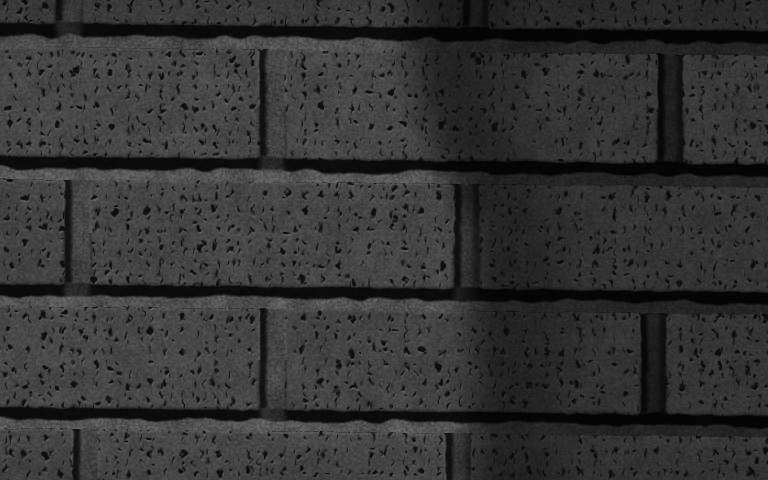
Give the GLSL for this texture, as a Shadertoy shader.

```glsl
// Dark pitted brick wall in running bond, raked by light from the left.

const float BRICK_PART = 0.825;   // brick share of a course, rest is bed joint
const float JOINT_HALF = 0.026;   // half width of an upright joint
const vec3 BRICK = vec3(0.272);
const vec3 MORTAR = vec3(0.325);

float hash(vec2 p) {
    vec3 q = fract(p.xyx * 0.1031);
    q += dot(q, q.yzx + 33.33);
    return fract((q.x + q.y) * q.z);
}

float noise(vec2 p) {
    vec2 i = floor(p), f = fract(p);
    f = f * f * (3.0 - 2.0 * f);
    return mix(mix(hash(i), hash(i + vec2(1, 0)), f.x),
               mix(hash(i + vec2(0, 1)), hash(i + vec2(1, 1)), f.x), f.y);
}

float fbm(vec2 p) {
    float sum = 0.0, amp = 0.5;
    for (int i = 0; i < 4; i++) {
        sum += amp * noise(p);
        p = p * 2.03 + 17.0;
        amp *= 0.5;
    }
    return sum;
}

float roundedBox(vec2 p, vec2 halfSize, float radius) {
    vec2 q = abs(p) - halfSize + radius;
    return length(max(q, 0.0)) + min(max(q.x, q.y), 0.0) - radius;
}

// One layer of ragged upright holes, at most one per cell
float pitLayer(vec2 p, float cell, float keep, float soft) {
    vec2 q = p / cell, id = floor(q);
    vec2 centre = 0.3 + 0.4 * vec2(hash(id), hash(id + 51.0));
    vec2 offset = (q - id - centre) * cell;
    offset += 0.009 * (vec2(noise(p * 110.0), noise(p * 110.0 + 37.0)) - 0.5);
    float grow = hash(id + 93.0);
    vec2 size = cell * vec2(0.06 + 0.11 * grow * grow, 0.09 + 0.17 * hash(id + 71.0));
    float d = (length(offset / size) - 1.0) * size.x;
    return step(hash(id + 9.0), keep) * (1.0 - smoothstep(-soft, soft, d));
}

float pits(vec2 p, float soft) {
    float large = pitLayer(p, 0.036, 0.85, soft);
    float small = pitLayer(p + 3.7, 0.023, 0.6, soft);
    return max(large, small);
}

// 1 in the light, 0 in the shade; y returns the shade brightness
vec2 lighting(vec2 p) {
    float edge = mix(0.98, 0.86, smoothstep(0.45, 0.85, p.y));
    float lit = 1.0 - smoothstep(-0.07, 0.06, p.x - edge);
    float core = (p.x - edge - 0.09) / 0.13;
    return vec2(lit, 0.76 - 0.25 * exp(-core * core));
}

void mainImage(out vec4 fragColor, in vec2 fragCoord) {
    vec2 p = fragCoord / iResolution.y;
    float px = 1.0 / iResolution.y;
    vec2 ragged = p + 0.007 * (vec2(fbm(p * 38.0), fbm(p * 38.0 + 60.0)) - 0.47);

    // Courses run downwards, slightly tilted and narrowing
    float depth = 1.0 - ragged.y - 0.011 * (p.x - 0.8) - 0.106;
    float a = depth / 0.281;
    float course = a + 0.0213 * a * a;
    float row = floor(course), v = course - row;
    float height = 0.281 - 0.0115 * (row + 0.5);
    float pitch = 0.829 - 0.0175 * row;
    float u = (ragged.x - 0.567) / pitch + 0.5 * mod(row, 2.0);
    float fromJoint = (u - floor(u + 0.5)) * pitch;

    vec2 local = vec2((fract(u) - 0.5) * pitch, (v - 0.5 * BRICK_PART) * height);
    vec2 halfSize = vec2(0.5 * pitch - JOINT_HALF, 0.5 * BRICK_PART * height);
    float d = roundedBox(local, halfSize, 0.009);
    float face = 1.0 - smoothstep(-1.2 * px, 1.2 * px, d);

    vec2 light = lighting(p);
    float lit = light.x;
    float grain = noise(p * 300.0) - 0.5;
    float blotch = fbm(p * 24.0) - 0.47;

    // Brick face: tone per brick, worn rim, pits with bright lower lips
    float tone = 0.96 + 0.1 * hash(vec2(floor(u), row + 20.0));
    vec3 brick = BRICK * tone * (1.0 + 0.3 * grain + 0.25 * blotch);
    brick *= mix(light.y, 1.0, lit);
    float rim = smoothstep(-0.008, 0.0, d);
    brick *= 1.0 + rim * (local.y < 0.0 ? 0.2 * lit : -0.3);
    float soft = 1.2 * px;
    float lip = pits(p + vec2(-0.001, 0.004), soft);
    brick += 0.07 * lip * mix(0.4, 1.0, lit);
    brick = mix(brick, vec3(0.035), 0.93 * pits(p, soft));

    // Mortar: bright in the light, shadowed under and beside bricks
    vec3 mortar = MORTAR * (1.0 + 0.4 * grain + 0.5 * blotch);
    mortar *= mix(0.44, 1.0, lit);
    float inBed = smoothstep(BRICK_PART - 0.03, BRICK_PART, v);
    float ledge = 0.912 + 0.04 * (noise(vec2(p.x * 28.0, row * 7.0)) - 0.5);
    float under = inBed * (1.0 - smoothstep(ledge - 0.012, ledge + 0.016, v));
    float gap = 1.0 - smoothstep(0.015, 0.035, abs(fromJoint));
    mortar *= 1.0 - under * mix(0.87, 0.5, gap * lit);
    float upright = 1.0 - inBed;
    float beside = 1.0 - smoothstep(0.008, 0.02, fromJoint + JOINT_HALF);
    float farSide = smoothstep(0.006, 0.02, fromJoint) * (1.0 - lit);
    mortar *= 1.0 - upright * (0.18 + 0.6 * max(beside, 0.7 * farSide));

    vec3 color = mix(mortar, brick, face);
    color *= 1.0 - 0.18 * smoothstep(0.85, 1.0, p.y) - 0.1 * smoothstep(0.12, 0.0, p.y);
    fragColor = vec4(clamp(color, 0.0, 1.0), 1.0);
}
```
